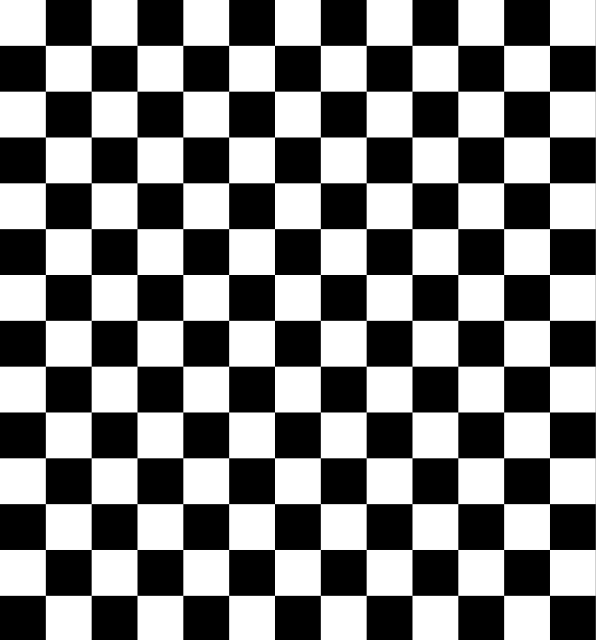
A Shadertoy shader for this pattern:

```glsl
// Black and white checkerboard of square cells, anchored at the top left corner.

const float CELLS_PER_HEIGHT = 13.964; // the last row and column are slightly cropped
const vec3 BLACK = vec3(0.0);
const vec3 WHITE = vec3(1.0);

// Distance to the nearest cell border, positive in even cells and negative in odd ones
vec2 signedBorder(vec2 p) {
    return 0.5 - abs(mod(p + 0.5, 2.0) - 1.0);
}

// Box-filtered checker: 1 where column and row parity agree, 0 elsewhere
float checker(vec2 p, float pixelWidth) {
    vec2 parity = clamp(2.0 * signedBorder(p) / pixelWidth, -1.0, 1.0);
    return 0.5 + 0.5 * parity.x * parity.y;
}

void mainImage(out vec4 fragColor, in vec2 fragCoord) {
    // Cell units, with y running down from the top edge
    float pixelWidth = CELLS_PER_HEIGHT / iResolution.y;
    vec2 cellPos = vec2(fragCoord.x, iResolution.y - fragCoord.y) * pixelWidth;

    fragColor = vec4(mix(BLACK, WHITE, checker(cellPos, pixelWidth)), 1.0);
}
```
